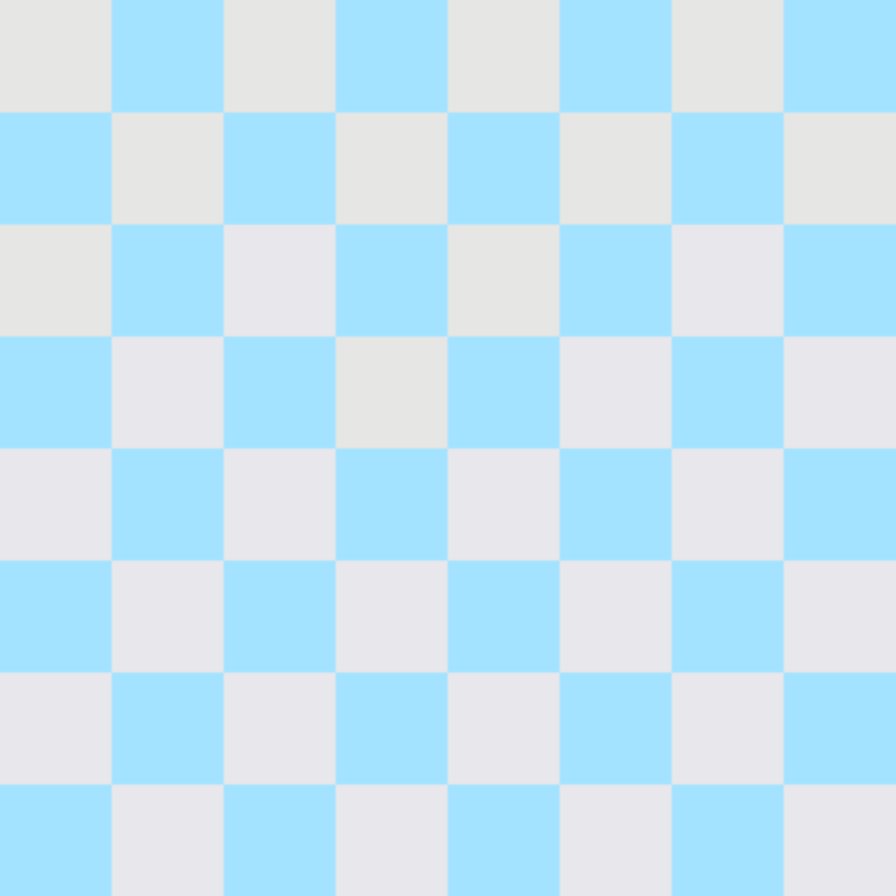
Give the GLSL for this pattern, as a WebGL 1 fragment shader.

```glsl
precision highp float;

uniform vec2 u_resolution;

const float CELLS = 8.0;                          // squares across and down
const float EDGE_SOFTNESS = 0.002;                // half width of the blend, in canvas units
const vec2 GRID_SHIFT = vec2(-0.0004, -0.0006);   // small offset of the grid lines
const vec3 BLUE = vec3(0.639, 0.890, 1.0);
const vec3 LAVENDER_GREY = vec3(0.910, 0.906, 0.926);
const vec3 NEUTRAL_GREY = vec3(0.900, 0.900, 0.898);
const float NEUTRAL_ROW = 6.0;                    // rows from here up are all neutral
const float MIXED_PERIOD = 4.0;                   // column spacing of neutrals one row below
const float LONE_COLUMN = 3.0;                    // single neutral two rows below

// Soft 0/1 parity of the column and row: 1 in odd cells.
vec2 oddCells(vec2 uv) {
  vec2 wave = 0.25 - abs(fract(uv * CELLS * 0.5 - 0.25) - 0.5);
  vec2 lineDistance = 2.0 * wave / CELLS;
  return smoothstep(-EDGE_SOFTNESS, EDGE_SOFTNESS, lineDistance);
}

float isEqual(float a, float b) {
  return 1.0 - step(0.5, abs(a - b));
}

// 1 where a light square is neutral, 0 where it is lavender.
float neutralMask(vec2 cell) {
  float full = step(NEUTRAL_ROW - 0.5, cell.y);
  float mixed = isEqual(cell.y, NEUTRAL_ROW - 1.0) * isEqual(mod(cell.x, MIXED_PERIOD), 0.0);
  float lone = isEqual(cell.y, NEUTRAL_ROW - 2.0) * isEqual(cell.x, LONE_COLUMN);
  return max(full, max(mixed, lone));
}

void main() {
  vec2 uv = gl_FragCoord.xy / u_resolution - GRID_SHIFT;
  uv = clamp(uv, EDGE_SOFTNESS, 1.0 - EDGE_SOFTNESS);   // no blend at the canvas border

  // Light squares lie where exactly one of column and row is odd.
  vec2 odd = oddCells(uv);
  float light = mix(odd.x, 1.0 - odd.x, odd.y);

  vec3 grey = mix(LAVENDER_GREY, NEUTRAL_GREY, neutralMask(floor(uv * CELLS)));
  gl_FragColor = vec4(mix(BLUE, grey, light), 1.0);
}
```
